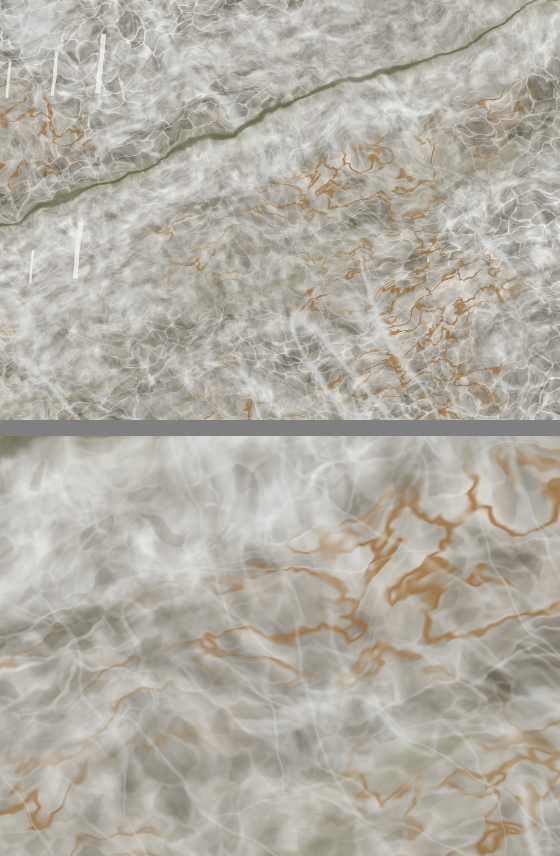
Top, the full canvas; bottom, a detail of the centre.
Write a WebGL 1 fragment shader that draws this texture.

```glsl
precision highp float;
uniform vec2 u_resolution;

const vec3 DARK_STONE = vec3(0.48, 0.46, 0.41);
const vec3 PALE_STONE = vec3(0.88, 0.88, 0.87);
const vec3 OLIVE = vec3(0.47, 0.45, 0.33);
const vec3 RUST = vec3(0.60, 0.42, 0.22);
const vec3 FROST = vec3(0.84, 0.85, 0.85);
const vec3 GLINT = vec3(0.95, 0.95, 0.94);

float hash(vec2 p) {
  vec3 q = fract(p.xyx * vec3(0.1031, 0.1030, 0.0973));
  q += dot(q, q.yzx + 33.33);
  return fract((q.x + q.y) * q.z);
}

float noise(vec2 p) {
  vec2 i = floor(p), f = fract(p);
  f = f * f * (3.0 - 2.0 * f);
  vec2 e = vec2(1.0, 0.0);
  return mix(mix(hash(i), hash(i + e), f.x),
             mix(hash(i + e.yx), hash(i + e.xx), f.x), f.y);
}

float fbm(vec2 p) {
  float sum = 0.0, amp = 0.533;
  for (int i = 0; i < 4; i++) {
    sum += amp * noise(p);
    p = mat2(1.6, 1.2, -1.2, 1.6) * p + 19.7;
    amp *= 0.5;
  }
  return sum;
}

// Coordinates whose x axis runs along the given angle.
vec2 along(vec2 p, float angle) {
  float c = cos(angle), s = sin(angle);
  return vec2(c * p.x + s * p.y, c * p.y - s * p.x);
}

// Thin wandering line where the noise crosses its mean.
float vein(vec2 p, float width) {
  return 1.0 - smoothstep(0.0, width, abs(fbm(p) - 0.5));
}

// Broken crystal cells: x = gap to the border, y = random tone.
vec2 shards(vec2 p) {
  vec2 cell = floor(p);
  float nearest = 9.0, second = 9.0, tone = 0.0;
  for (int y = -1; y <= 1; y++) {
    for (int x = -1; x <= 1; x++) {
      vec2 c = cell + vec2(float(x), float(y));
      float d = length(c + vec2(hash(c), hash(c + 71.3)) - p);
      if (d < nearest) {
        second = nearest;
        nearest = d;
        tone = hash(c + 37.1);
      } else {
        second = min(second, d);
      }
    }
  }
  return vec2(second - nearest, tone);
}

float streak(vec2 p, vec2 centre, float halfLength, float halfWidth) {
  vec2 d = abs(along(p - centre, 1.48)) - vec2(halfLength, halfWidth);
  return 1.0 - smoothstep(-0.001, 0.002, max(d.x, d.y));
}

void main() {
  vec2 p = gl_FragCoord.xy / u_resolution.y;
  vec2 warp = vec2(fbm(p * 4.0), fbm(p * 4.0 + 17.0)) - 0.5;
  vec2 jitter = vec2(fbm(p * 22.0 + 5.0), fbm(p * 22.0 + 61.0)) - 0.5;
  vec2 g = along(p, 0.42) + warp * 0.12;
  vec2 rough = g + jitter * 0.035;

  // Distances to the main fissure and to the lower olive band
  float fissure = p.y - 0.46 - 0.41 * p.x + warp.y * 0.07 + jitter.y * 0.03
                - (noise(vec2(p.x * 7.0, 2.0)) - 0.5) * 0.05;
  float lowerBand = p.y + 0.03 - 0.56 * p.x + warp.x * 0.16;
  float calm = smoothstep(-0.17, -0.07, fissure) * (1.0 - smoothstep(-0.02, 0.02, fissure));

  // Stone body: bands, grain and crystals
  float grain = fbm(g * vec2(9.0, 45.0));
  float speckle = fbm(p * 46.0 + warp * 8.0);
  float patches = smoothstep(0.40, 0.62, fbm(g * vec2(2.6, 5.5) + 3.0)) * (1.0 - 0.75 * calm);
  vec2 large = shards(rough * vec2(20.0, 34.0));
  vec2 small = shards(rough * vec2(46.0, 68.0) + 9.0);
  float largeFace = smoothstep(0.02, 0.17, large.x);
  float smallFace = smoothstep(0.03, 0.32, small.x);

  float tone = 0.68 + 0.55 * (grain - 0.5) + 0.85 * (speckle - 0.5)
             + 0.45 * (fbm(g * vec2(1.5, 6.0) + 30.0) - 0.5);
  tone -= patches * largeFace * (0.08 + 0.34 * large.y);
  tone -= smallFace * (small.y - 0.15) * mix(0.20, 0.30, patches);
  tone += 0.12 * patches * (1.0 - largeFace) + 0.06 * calm;
  vec3 color = mix(DARK_STONE, PALE_STONE, clamp(tone, -0.15, 1.1));

  // Olive streaks following the grain
  float halo = exp(-abs(fissure) * 38.0) + 0.8 * exp(-abs(lowerBand) * 22.0);
  float streaks = smoothstep(0.40, 0.66, grain) * halo;
  color = mix(color, OLIVE, clamp(0.50 * streaks + 0.12 * halo, 0.0, 0.6));

  // Rust in the cracks of some patches
  float rustArea = smoothstep(0.46, 0.64, fbm(g * vec2(3.0, 5.0) + 43.0)) * (1.0 - 0.7 * calm);
  float rust = rustArea * (0.75 * vein(rough * vec2(13.0, 27.0) + 8.0, 0.05) + 0.16 * speckle);
  color = mix(color, RUST, clamp(rust, 0.0, 0.8));

  // Frosty veins: steep wide ones and a fine web
  vec2 steep = along(p, -1.05) + warp * 0.10;
  float frost = 0.65 * vein(steep * vec2(1.1, 4.5) + 12.0, 0.035)
              * smoothstep(0.38, 0.58, noise(p * 4.0 + 25.0));
  for (int i = 0; i < 3; i++) {
    float k = float(i);
    vec2 web = along(p + jitter * 0.02, -1.2 + 0.65 * k) + warp * 0.05;
    frost += 0.30 * vein(web * vec2(4.0, 15.0) + 31.0 * k, 0.025);
  }
  color = mix(color, FROST + 0.12 * (speckle - 0.5), clamp(frost, 0.0, 0.75));

  // Dark fissure of varying thickness
  float thickness = 0.002 + 0.009 * smoothstep(0.35, 0.8, noise(p * 11.0 + 4.0));
  float crack = 1.0 - smoothstep(thickness * 0.3, thickness + 0.003, abs(fissure));
  color = mix(color, OLIVE * 0.82, crack * (0.45 + 0.5 * grain));

  // Bright upright glints on the left
  for (int i = 0; i < 5; i++) {
    float k = float(i), size = hash(vec2(k, 8.0));
    vec2 centre = vec2(0.02 + 0.055 * k, mix(0.83, 0.39, mod(k, 2.0)) + 0.06 * (size - 0.5));
    float glint = streak(p + jitter * 0.006, centre, 0.035 + 0.045 * size, 0.002 + 0.004 * size);
    color = mix(color, GLINT, 0.8 * glint);
  }
  gl_FragColor = vec4(color, 1.0);
}
```
